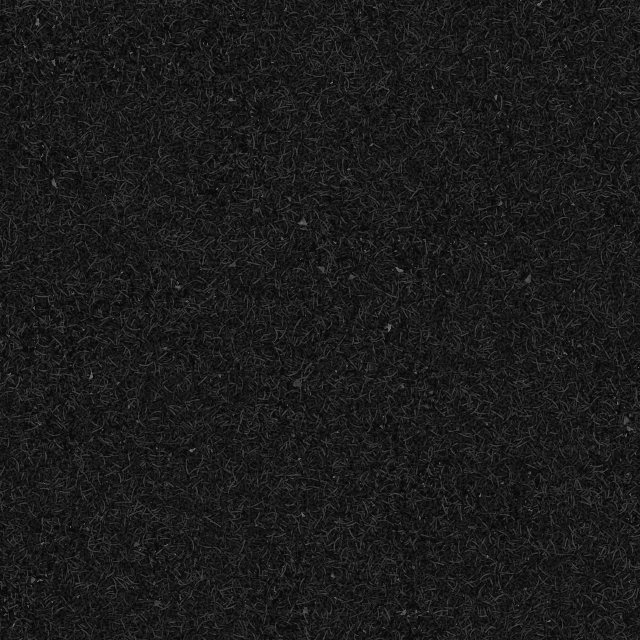
Write a three.js fragment shader that draws this texture.

```glsl
varying vec2 vUv;

#define FIBRE_CELLS 60.0
#define FIBRE_LAYERS 8
#define FIBRE_DARK 0.09
#define FIBRE_LIGHT 0.26
#define SOIL_SHADE 0.10
#define SHADOW 0.35
#define GRAIN 0.09
#define PIT_DEPTH 0.6
#define CLUMP_SCALE 7.0
#define SPECK_LIGHT 0.36

vec3 hash3(vec2 p, float seed) {
  vec3 q = fract(vec3(p.xyx + seed * 17.17) * vec3(0.1031, 0.1030, 0.0973));
  q += dot(q, q.yxz + 33.33);
  return fract((q.xxy + q.yzz) * q.zyx);
}

vec2 gradient(vec2 cell) {
  float angle = 6.2832 * hash3(cell, 3.0).x;
  return vec2(cos(angle), sin(angle));
}

float gradientNoise(vec2 p) {
  vec2 i = floor(p);
  vec2 f = p - i;
  vec2 u = f * f * f * (f * (f * 6.0 - 15.0) + 10.0);
  vec2 e = vec2(1.0, 0.0);
  float low = mix(dot(gradient(i), f), dot(gradient(i + e), f - e), u.x);
  float high = mix(dot(gradient(i + e.yx), f - e.yx),
                   dot(gradient(i + 1.0), f - 1.0), u.x);
  return mix(low, high, u.y);
}

vec2 rotate(vec2 p, float angle) {
  float c = cos(angle);
  float s = sin(angle);
  return vec2(c * p.x + s * p.y, c * p.y - s * p.x);
}

// Loose, crumbly areas are near 1, smooth felted ones near 0
float clumpiness(vec2 p) {
  float n = gradientNoise(p * CLUMP_SCALE)
          + 0.6 * gradientNoise(p * CLUMP_SCALE * 2.7 + 19.0);
  return smoothstep(-0.3, 0.55, n);
}

// One layer of curved hairs, each with a soft shadow below it
float addFibres(float shade, vec2 p, float seed) {
  vec2 q = rotate(p, seed * 0.7) * FIBRE_CELLS + seed * 7.3 + 100.0;
  vec2 home = floor(q);
  for (int y = -1; y <= 1; y++) {
    for (int x = -1; x <= 1; x++) {
      vec2 cell = home + vec2(float(x), float(y));
      vec3 place = hash3(cell, seed);
      vec3 look = hash3(cell, seed + 31.0);
      vec2 d = rotate(q - cell - place.xy, 6.2832 * place.z);
      d.y += (look.x - 0.5) * 1.3 * d.x * d.x;
      float halfLength = mix(0.3, 0.7, look.y);
      float dist = length(vec2(max(abs(d.x) - halfLength, 0.0), d.y)) / FIBRE_CELLS;
      shade *= 1.0 - SHADOW * (1.0 - smoothstep(0.0, 0.004, dist));
      float tone = mix(FIBRE_DARK, FIBRE_LIGHT, pow(look.z, 1.5));
      shade = mix(shade, tone, 1.0 - smoothstep(0.0003, 0.0018, dist));
    }
  }
  return shade;
}

// Scattered pale chips, gathered where the ground is crumbly
float addSpecks(float shade, vec2 p, float cells, float chance, float seed) {
  vec2 q = p * cells;
  vec2 home = floor(q);
  for (int y = -1; y <= 1; y++) {
    for (int x = -1; x <= 1; x++) {
      vec2 cell = home + vec2(float(x), float(y));
      vec3 place = hash3(cell + 50.0, seed);
      vec3 look = hash3(cell + 50.0, seed + 13.0);
      float clump = clumpiness((cell + 0.5) / cells);
      float present = step(look.x, chance * (0.12 + clump * clump));
      vec2 d = rotate(q - cell - place.xy, 6.2832 * place.z);
      d.y *= mix(1.2, 2.4, look.y);
      float wobble = 1.0 + 0.25 * sin(3.0 * atan(d.y, d.x + 0.0001) + 20.0 * look.z);
      float radius = mix(0.12, 0.32, look.z * look.z) * wobble;
      float dist = (length(d) - radius) / cells;
      float tone = SPECK_LIGHT * mix(0.6, 1.1, look.y);
      tone *= 1.0 + 0.35 * gradientNoise(p * 190.0);
      shade = mix(shade, tone, present * (1.0 - smoothstep(-0.0008, 0.001, dist)));
    }
  }
  return shade;
}

void main() {
  float clump = clumpiness(vUv);
  float shade = SOIL_SHADE;

  // Felt of overlapping hairs
  for (int i = 0; i < FIBRE_LAYERS; i++) {
    shade = addFibres(shade, vUv, float(i) + 1.0);
  }

  // Dark gaps between the crumbs
  float gaps = gradientNoise(vUv * 85.0) + 0.6 * gradientNoise(vUv * 170.0 + 7.0);
  float pit = smoothstep(0.0, 0.5, gaps) * (0.25 + 0.75 * clump);
  shade *= 1.0 - PIT_DEPTH * pit;

  // Small chips, then a few larger flakes
  shade = addSpecks(shade, vUv, 110.0, 0.16, 41.0);
  shade = addSpecks(shade, vUv, 48.0, 0.06, 67.0);

  shade += GRAIN * gradientNoise(vUv * 230.0 + 40.0);
  gl_FragColor = vec4(vec3(clamp(shade, 0.035, 0.5)), 1.0);
}
```
